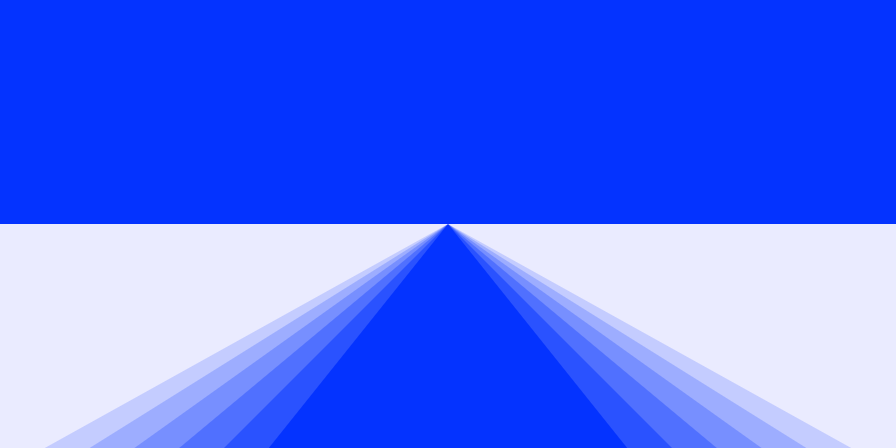
Write a Shadertoy shader that draws this background.

```glsl
// Coverage of the positive side of an edge, smoothed over one pixel
float coverage(float signedDistance) {
    return clamp(signedDistance * iResolution.y + 0.5, 0.0, 1.0);
}

void mainImage(out vec4 fragColor, in vec2 fragCoord) {
    // Origin at the vanishing point, canvas height as the unit
    vec2 p = (fragCoord - 0.5 * iResolution.xy) / iResolution.y;
    float side = abs(p.x);
    float depth = -p.y;

    // Six mirrored rays, each one step paler towards the outside
    float paleness = 0.0;
    for (int i = 0; i < 6; i++) {
        float slope = 0.8 + 0.2 * float(i);
        float rayDistance = (side - slope * depth) / length(vec2(1.0, slope));
        paleness += coverage(rayDistance) / 6.0;
    }

    // The fan shows only below the horizon
    paleness *= coverage(depth);

    vec3 deepBlue = vec3(0.015, 0.2, 1.0);
    vec3 paleLavender = vec3(0.917, 0.92, 1.0);
    fragColor = vec4(mix(deepBlue, paleLavender, paleness), 1.0);
}
```
